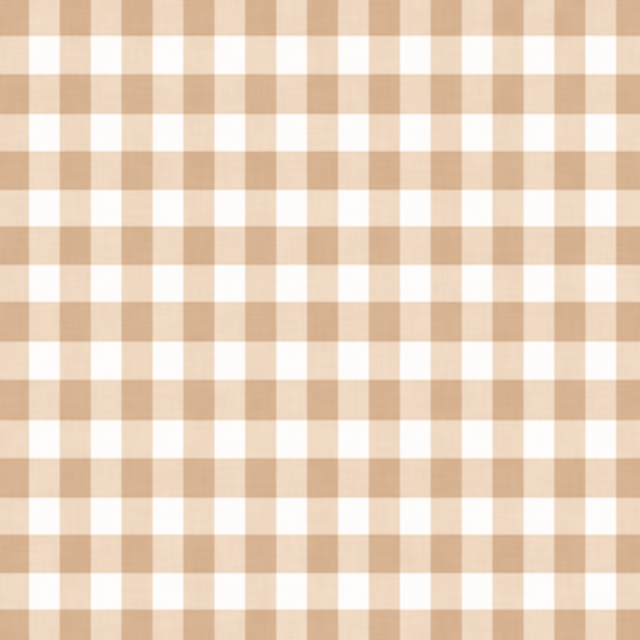
Reproduce this pattern procedurally as a three.js fragment shader.

```glsl
// Beige gingham cloth: soft vertical and horizontal bands on a white ground,
// tan where they cross. Bands are periodic distances with smooth edges;
// row drift, cell tint, fine threads and mottling come from sines and hashes.
varying vec2 vUv;

float hash(vec2 p) {
  return fract(sin(dot(p, vec2(127.1, 311.7))) * 43758.5453);
}

float noise(vec2 p) {
  vec2 i = floor(p), f = fract(p);
  f = f * f * (3.0 - 2.0 * f);
  return mix(mix(hash(i), hash(i + vec2(1.0, 0.0)), f.x),
             mix(hash(i + vec2(0.0, 1.0)), hash(i + vec2(1.0)), f.x), f.y);
}

// Distance to the nearest band centre, in periods
float bandDistance(float x) {
  return abs(fract(x + 0.5) - 0.5);
}

float band(float d, float halfWidth) {
  return 1.0 - smoothstep(halfWidth - 0.025, halfWidth + 0.025, d);
}

void main() {
  // Band coordinates: whole numbers are band centres, rows count downwards
  float column = (vUv.x - 0.1176) / 0.0966;
  float row = (1.0 - vUv.y - 0.0253) / 0.1199;
  row -= 0.0195 * cos(6.2832 * (row - 1.4) / 4.7);

  float rowDistance = bandDistance(row);
  float vertical = band(bandDistance(column), 0.252);
  float horizontal = band(rowDistance, 0.256);
  float either = max(vertical, horizontal);
  float crossing = vertical * horizontal;

  // Ground, single band and crossing colours
  vec3 color = mix(vec3(0.995, 0.99, 0.985), vec3(0.94, 0.85, 0.76), either);
  color = mix(color, vec3(0.84, 0.70, 0.57), crossing);

  // Slightly denser dye along the rims of the horizontal bands
  float rim = 1.0 - smoothstep(0.0, 0.025, abs(rowDistance - 0.24));
  color -= vec3(0.012, 0.016, 0.02) * rim * horizontal;

  // Tint per cell, broad mottling and fine threads, strongest on dyed cloth
  float cellTint = hash(floor(vec2(column, row) * 2.0 + 0.5)) - 0.5;
  float mottle = noise(vUv * 32.0) - 0.5;
  float threads = noise(vUv * vec2(230.0, 35.0)) + noise(vUv * vec2(35.0, 230.0)) - 1.0;
  color += vec3(0.4, 0.8, 1.0) * (0.012 * cellTint + 0.016 * mottle) * either;
  color += 0.012 * threads * mix(0.25, 1.0, either);

  gl_FragColor = vec4(clamp(color, 0.0, 1.0), 1.0);
}
```
